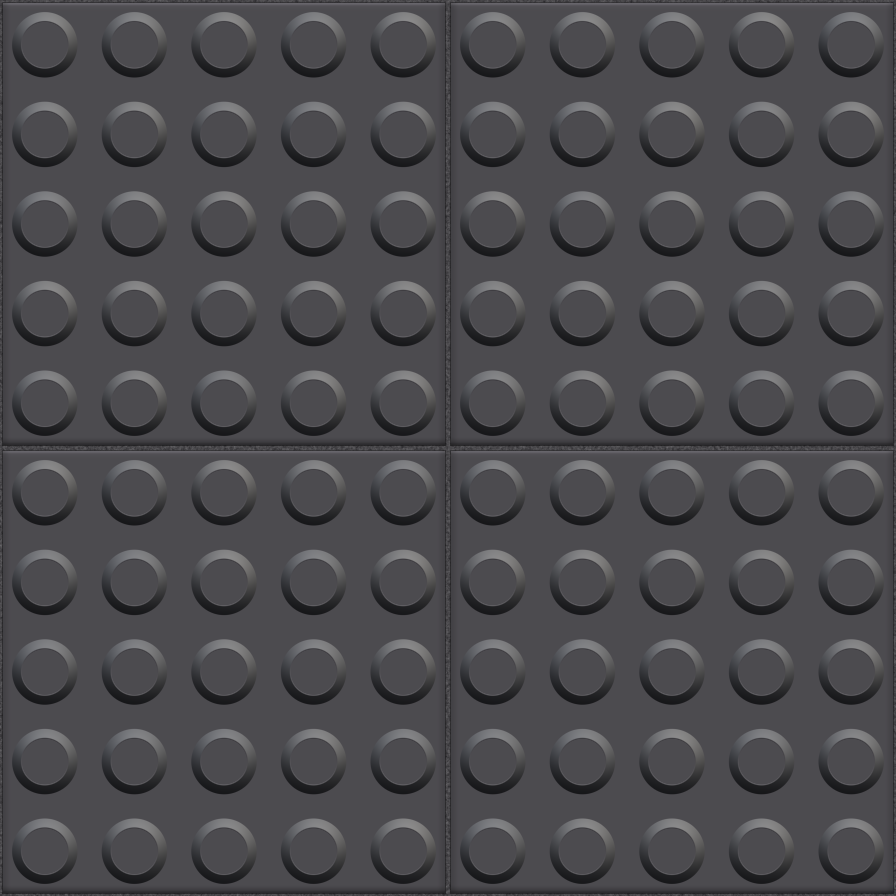
Give the GLSL for this pattern, as a WebGL 2 fragment shader.

```glsl
#version 300 es
precision highp float;
// Dark grey tactile paving: two by two tiles, each with five by five studs.
// Studs are flat-topped cones shaded by slope direction under a light from above;
// tiles have soft bevelled edges and are parted by thin grainy joints.
uniform vec2 u_resolution;
out vec4 fragColor;

vec2 hash2(vec2 p) {
    vec3 q = fract(vec3(p.xyx) * vec3(0.1031, 0.1030, 0.0973));
    q += dot(q, q.yzx + 33.33);
    return fract((q.xx + q.yz) * q.zy);
}

float cornerSlope(vec2 cell, vec2 offset, vec2 f) {
    return dot(hash2(cell + offset) * 2.0 - 1.0, f - offset);
}

float gradientNoise(vec2 p) {
    vec2 cell = floor(p), f = fract(p);
    vec2 w = f * f * f * (f * (f * 6.0 - 15.0) + 10.0);
    float low = mix(cornerSlope(cell, vec2(0, 0), f), cornerSlope(cell, vec2(1, 0), f), w.x);
    float high = mix(cornerSlope(cell, vec2(0, 1), f), cornerSlope(cell, vec2(1, 1), f), w.x);
    return mix(low, high, w.y);
}

// Adds one stud, centred in each cell of a ten by ten grid.
vec3 addStud(vec3 color, vec2 uv, float pixel) {
    vec2 grid = uv * 10.0;
    vec2 local = fract(grid) - 0.5;
    float radius = length(local);
    float aa = pixel * 10.0;
    vec2 slope = local / max(radius, 0.001);
    float lit = 0.5 + 0.5 * dot(slope, normalize(vec2(0.2, 1.0)));

    // Cone flank: cool on the left, warm on the right, slightly varied per stud.
    float climb = smoothstep(0.37, 0.265, radius);
    float shade = mix(0.105, 0.515, pow(lit, 1.4)) + 0.03 * (climb - 0.5);
    float variation = hash2(floor(grid) + 7.0).x - 0.5;
    float warmth = (0.8 * slope.x + 0.6 * variation) * lit;
    vec3 flank = vec3(shade) + vec3(0.013, 0.004, -0.013) * warmth;
    flank += vec3(-0.002, 0.0, 0.009);
    flank *= 1.0 + 0.05 * variation;

    float outer = 1.0 - smoothstep(0.365 - aa * 0.7, 0.365 + aa * 0.7, radius);
    float inner = smoothstep(0.264 - aa * 0.7, 0.264 + aa * 0.7, radius);
    vec3 result = mix(color, flank, outer * inner);

    // Fine rim where the flat top meets the flank.
    float rim = 1.0 - smoothstep(0.002, 0.004 + aa * 0.8, abs(radius - 0.262));
    return result + rim * mix(0.09, -0.07, lit);
}

void main() {
    vec2 uv = gl_FragCoord.xy / u_resolution;
    float pixel = 1.0 / min(u_resolution.x, u_resolution.y);

    // Plain tile face carrying the studs.
    vec3 color = addStud(vec3(0.299, 0.293, 0.310), uv, pixel);

    // Bevelled tile edges: bright at the top, dark at the bottom, dim at the sides.
    vec2 tile = fract(uv * 2.0);
    vec2 gap = min(tile, 1.0 - tile);
    vec2 bevel = 1.0 - smoothstep(0.005, 0.026, gap);
    vec2 lip = 1.0 - smoothstep(0.008, 0.014, gap);
    color *= 1.0 - 0.14 * bevel.x;
    color *= 1.0 + (tile.y > 0.5 ? 0.1 * bevel.y + 0.26 * lip.y : -0.3 * bevel.y - 0.12 * lip.y);

    // Grainy grey joint with thin dark borders.
    float edge = min(gap.x, gap.y);
    float grain = gradientNoise(uv * 300.0) + 0.6 * gradientNoise(uv * 620.0 + 19.0);
    vec3 joint = vec3(0.285, 0.28, 0.292) + 0.15 * grain;
    joint *= 1.0 - 0.5 * smoothstep(0.003, 0.006, edge);
    float aa = pixel * 2.0;
    color = mix(joint, color, smoothstep(0.006 - aa * 0.5, 0.006 + aa * 0.5, edge));

    fragColor = vec4(clamp(color, 0.0, 1.0), 1.0);
}
```
